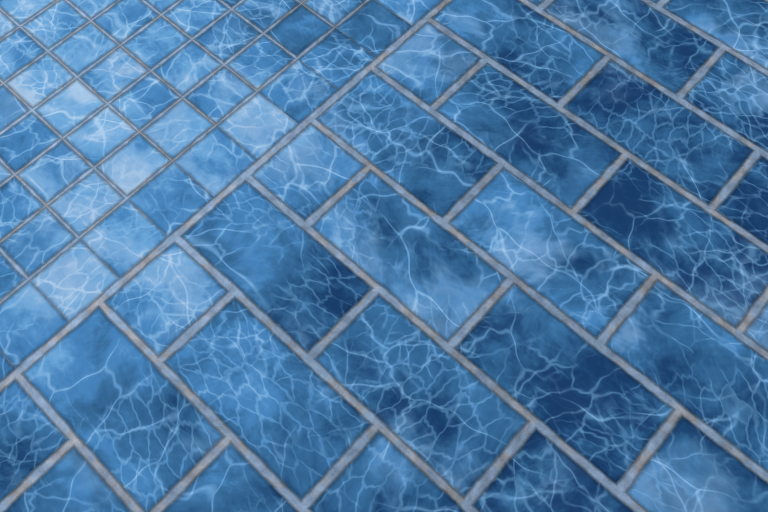
Give the GLSL for this texture, as a WebGL 2 fragment shader.

```glsl
#version 300 es
precision highp float;

uniform vec2 u_resolution;
out vec4 fragColor;

const float BRICK_LENGTH = 1.75;
const float BAND_WIDTH = 0.65;

vec2 hash2(vec2 p) {
  p = vec2(dot(p, vec2(127.1, 311.7)), dot(p, vec2(269.5, 183.3)));
  return fract(sin(p) * 43758.5);
}

mat2 rotation(float angle) {
  float c = cos(angle), s = sin(angle);
  return mat2(c, s, -s, c);
}

// Layered, warped sines: soft mineral clouding around 0.5
float clouds(vec2 p) {
  float sum = 0.0, amp = 0.5;
  for (int i = 0; i < 6; i++) {
    p = mat2(1.5, 1.2, -1.2, 1.5) * p + 0.65 * sin(p.yx + float(i));
    sum += amp * sin(p.x) * cos(p.y);
    amp *= 0.65;
  }
  return 0.5 + 0.5 * sum;
}

// Cellular noise: gap between the nearest and second nearest points
float cellEdge(vec2 p) {
  vec2 cell = floor(p), f = fract(p);
  float near = 9.0, second = 9.0;
  for (int y = -1; y <= 1; y++)
    for (int x = -1; x <= 1; x++) {
      vec2 o = vec2(x, y);
      float d = length(o + hash2(cell + o) - f);
      second = min(second, max(near, d));
      near = min(near, d);
    }
  return second - near;
}

// Branching pale cracks, broken up by cloud masks
float veins(vec2 p, float pixel) {
  float sum = 0.0, scale = 1.0, amp = 0.75;
  for (int i = 0; i < 4; i++) {
    vec2 q = rotation(float(i) * 1.1) * p * scale * vec2(0.75, 1.35);
    q += 0.07 * sin(q.yx * 5.0) + 0.025 * sin(q.yx * 17.0);
    float edge = cellEdge(q + float(i) * 17.0);
    float thin = 1.0 - smoothstep(0.0, (0.018 + 1.6 * pixel) * scale, edge);
    float halo = 1.0 - smoothstep(0.0, 0.22, edge);
    float mask = smoothstep(0.38, 0.68, clouds(p * 0.7 + float(i) * 7.3));
    sum += amp * mask * (thin + 0.2 * halo);
    scale *= 1.75;
    amp *= 0.82;
  }
  return sum;
}

// Distance to a grid line inside a cell of the given size
float gridDistance(vec2 g, vec2 size) {
  vec2 d = (0.5 - abs(fract(g) - 0.5)) * size;
  return min(d.x, d.y);
}

// Signed distance to the mortar (negative inside it), with the tile's id
float paving(vec2 p, out vec2 id) {
  if (p.x > 0.0) {
    // Large bricks in running bond
    float odd = mod(floor(p.y), 2.0);
    vec2 g = vec2(p.x / BRICK_LENGTH + 0.53 * odd, p.y);
    id = floor(g);
    return min(gridDistance(g, vec2(BRICK_LENGTH, 1.0)), p.x) - 0.047;
  }
  vec2 size = vec2(0.51, 0.64);
  vec2 g = vec2(p.x + BAND_WIDTH, p.y - 1.305) / size;
  if (p.x > -BAND_WIDTH) {
    // Border strip with almost closed butt joints
    id = vec2(-50.0, floor(g.y));
    float butt = (0.5 - abs(fract(g.y) - 0.5)) * size.y - 0.004;
    return min(butt, min(-p.x - 0.045, p.x + BAND_WIDTH - 0.024));
  }
  // Small tiles in a plain grid
  id = floor(g) + vec2(-60.0, 30.0);
  return gridDistance(g, size) - 0.024;
}

// Navy to pale blue stone
vec3 stoneColor(float m) {
  vec3 c = mix(vec3(0.10, 0.24, 0.41), vec3(0.21, 0.41, 0.59), smoothstep(0.0, 0.32, m));
  c = mix(c, vec3(0.28, 0.52, 0.74), smoothstep(0.28, 0.52, m));
  c = mix(c, vec3(0.42, 0.65, 0.85), smoothstep(0.5, 0.75, m));
  return mix(c, vec3(0.66, 0.80, 0.93), smoothstep(0.72, 1.08, m));
}

void main() {
  vec2 p = gl_FragCoord.xy / u_resolution.y;

  // Tilted floor: canvas to paving plane
  mat3 floorToCanvas = mat3(0.2121, -0.2638, -0.0783,
                            0.1565, 0.1451, 0.0401,
                            0.0288, 0.2488, 0.9198);
  vec3 h = inverse(floorToCanvas) * vec3(p, 1.0);
  vec2 plane = h.xy / h.z * vec2(BRICK_LENGTH, 1.0);
  float pixel = 0.7 * length(fwidth(plane));

  vec2 id;
  float grain = clouds(plane * 4.0);
  float edge = paving(plane, id) + 0.022 * (grain - 0.5);
  vec2 rnd = hash2(id + 3.7);
  vec2 q = rotation(rnd.x * 6.28) * plane + rnd * 40.0;

  // Stone: sheen from the upper left, tile tone, clouds, scuffs and veins
  float sheen = 1.0 - smoothstep(0.0, 1.15, length((p - vec2(0.0, 0.9)) * vec2(1.0, 0.8)));
  float scuff = smoothstep(0.52, 0.8, clouds(q * 0.8 + 31.0)) * (0.35 + 0.65 * rnd.y);
  float vein = veins(q, pixel);
  float tone = 0.23 + 0.42 * sheen - 0.07 * smoothstep(0.6, 1.5, p.x) + 0.24 * (rnd.y - 0.5)
             + 0.5 * (clouds(q * 1.4) - 0.5) + 0.2 * (clouds(q * 5.0) - 0.5);
  vec3 stone = stoneColor(tone + 0.2 * scuff + 0.26 * vein);
  stone = mix(stone, vec3(0.60, 0.70, 0.83), 0.4 * scuff * (0.4 + grain));
  stone = mix(stone, vec3(0.72, 0.83, 0.94), 0.28 * min(vein, 1.3));
  stone *= 0.82 + 0.18 * smoothstep(0.0, 0.04, edge);

  // Mortar: grey, gritty, shaded where it meets the stone
  vec3 mortar = mix(vec3(0.51, 0.60, 0.71), vec3(0.58, 0.60, 0.64), smoothstep(0.4, 0.8, grain));
  mortar *= 0.86 + 0.3 * (clouds(plane * 9.0) - 0.5) + 0.2 * sheen;
  mortar *= 0.72 + 0.36 * smoothstep(0.0, 0.03, -edge);

  fragColor = vec4(mix(mortar, stone, smoothstep(-pixel, pixel, edge)), 1.0);
}
```
